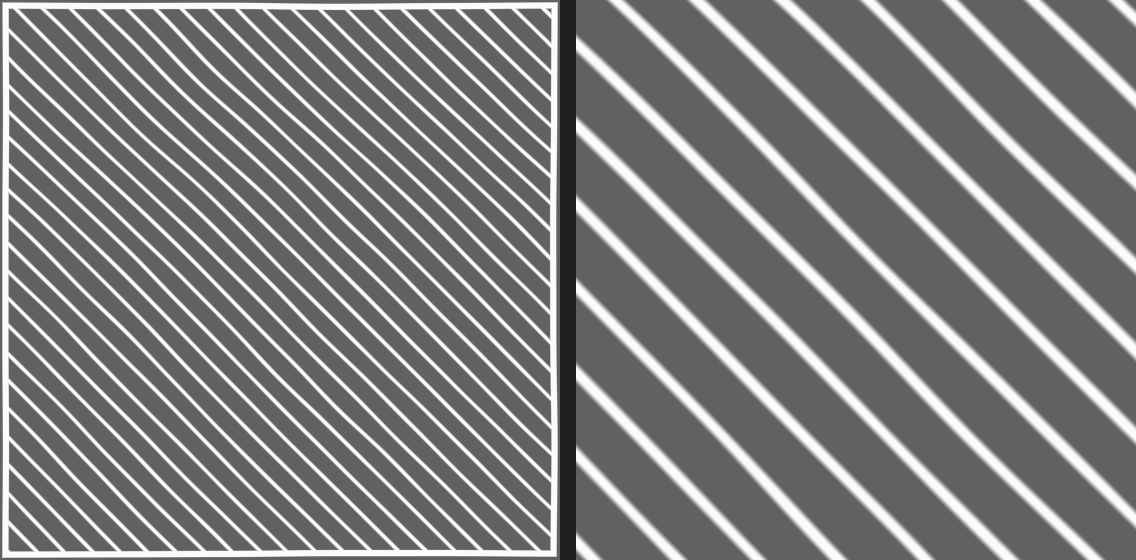
Left: the whole. Right: its middle third, enlarged.
Write a WebGL 2 fragment shader that draws this pattern.

```glsl
#version 300 es
precision highp float;
// Hand-drawn white diagonal stripes on grey inside a thin, wavering frame.

#define STRIPE_PITCH 0.0496   // spacing measured along x
#define STRIPE_HALF 0.0033    // half width, across the stroke
#define STRIPE_SOFT 0.0020    // half width of the soft edge
#define STRIPE_WOBBLE 0.009   // bend shared by neighbouring stripes
#define STROKE_JITTER 0.004   // bend of each separate stripe
#define TOP_SHIFT 0.0137      // sideways drift near the top
#define FRAME_INSET 0.0110
#define FRAME_HALF 0.0056
#define FRAME_SOFT 0.0014
#define FRAME_WOBBLE 0.0030

uniform vec2 u_resolution;
out vec4 fragColor;

const vec3 GREY = vec3(0.38);
const vec3 WHITE = vec3(0.985);

float hash(vec2 p) {
    vec3 q = fract(vec3(p.xyx) * 0.1031);
    q += dot(q, q.yzx + 33.33);
    return fract((q.x + q.y) * q.z);
}

// Smooth value noise, from -0.5 to 0.5.
float noise(vec2 p) {
    vec2 cell = floor(p);
    vec2 f = fract(p);
    f = f * f * (3.0 - 2.0 * f);
    float low = mix(hash(cell), hash(cell + vec2(1.0, 0.0)), f.x);
    float high = mix(hash(cell + vec2(0.0, 1.0)), hash(cell + 1.0), f.x);
    return mix(low, high, f.y) - 0.5;
}

// Coverage of a soft stroke at a given distance from its centre.
float stroke(float dist, float halfWidth, float softness) {
    return 1.0 - smoothstep(halfWidth - softness, halfWidth + softness, dist);
}

float stripes(vec2 p, float pixel) {
    float along = p.x - p.y;
    float shift = STRIPE_WOBBLE * noise(p * 4.0 + 17.0)
                - TOP_SHIFT * smoothstep(0.60, 0.88, p.y);
    float phase = (p.x + p.y - 1.0 - shift) / STRIPE_PITCH;
    float id = floor(phase);

    // Each stroke bends and swells a little on its own.
    float jitter = STROKE_JITTER * noise(vec2(along * 6.0 + 30.0, id + 50.0));
    float swell = 1.0 + 0.16 * noise(vec2(along * 9.0 + 60.0, id + 90.0));
    float dist = abs((phase - id - 0.5) * STRIPE_PITCH - jitter) * 0.70711;
    return stroke(dist, STRIPE_HALF * swell, max(STRIPE_SOFT, 0.7 * pixel));
}

void main() {
    vec2 p = gl_FragCoord.xy / u_resolution;
    float pixel = 1.0 / min(u_resolution.x, u_resolution.y);

    // Distance inward from the nearest canvas side, slightly uneven.
    vec2 side = min(p, 1.0 - p);
    float inward = min(side.x, side.y) + FRAME_WOBBLE * noise(p * 5.0 + 40.0);

    // Stripes stop at the frame.
    float frameSoft = max(FRAME_SOFT, 0.7 * pixel);
    float frame = stroke(abs(inward - FRAME_INSET), FRAME_HALF, frameSoft);
    float inside = step(FRAME_INSET, inward);
    float ink = max(frame, inside * stripes(p, pixel));

    fragColor = vec4(mix(GREY, WHITE, ink), 1.0);
}
```
